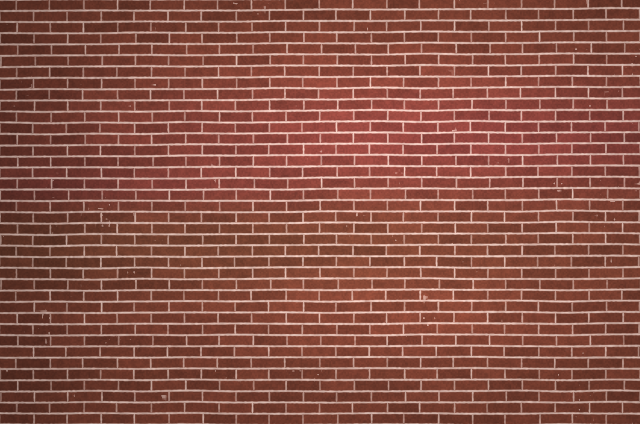
Reproduce this texture procedurally as a Shadertoy shader.

```glsl
// Red brick wall in running bond with pale mortar, uneven tints and a vignette.

const vec2 BRICK_COUNT = vec2(19.0, 37.8);     // bricks across, courses down
const vec2 JOINT_HALF = vec2(0.0019, 0.0023);  // half joint widths, canvas heights
const vec3 BRICK_RED = vec3(0.53, 0.275, 0.21);
const vec3 BRICK_CRIMSON = vec3(0.55, 0.26, 0.235);
const vec3 BRICK_BROWN = vec3(0.49, 0.285, 0.205);
const vec3 MORTAR = vec3(0.96, 0.83, 0.785);

float hash(vec2 p) {
    vec3 q = fract(p.xyx * vec3(0.1031, 0.1030, 0.0973));
    q += dot(q, q.yzx + 33.33);
    return fract((q.x + q.y) * q.z);
}

float noise(vec2 p) {
    vec2 i = floor(p), f = fract(p);
    f = f * f * (3.0 - 2.0 * f);
    float low = mix(hash(i), hash(i + vec2(1, 0)), f.x);
    float high = mix(hash(i + vec2(0, 1)), hash(i + vec2(1, 1)), f.x);
    return mix(low, high, f.y);
}

// Soft bell: 1 at the centre, falling off over the given radii.
float glow(vec2 uv, vec2 centre, vec2 radii) {
    vec2 d = (uv - centre) / radii;
    return exp(-dot(d, d));
}

// Coverage of a joint at distance d from its centre line.
float joint(float d, float halfWidth, float blur) {
    return 1.0 - smoothstep(halfWidth - blur, halfWidth + blur, d);
}

// Uneven light: bright middle right, dark left side and corners.
float wallLight(vec2 uv) {
    float light = 0.64 + 0.36 * glow(uv, vec2(0.60, 0.55), vec2(0.52, 0.60));
    light += 0.12 * glow(uv, vec2(0.58, 0.74), vec2(0.32, 0.16));
    light += 0.11 * glow(uv, vec2(0.64, 0.26), vec2(0.20, 0.10));
    return light * mix(0.88, 1.0, smoothstep(0.0, 0.22, uv.x));
}

// Broad horizontal bands of crimson and brown.
vec3 brickTint(vec2 uv) {
    float crimson = glow(uv, vec2(0.75, 0.68), vec2(0.65, 0.14))
                  + 0.7 * glow(uv, vec2(0.15, 0.55), vec2(0.35, 0.06));
    float brown = glow(uv, vec2(0.30, 0.42), vec2(0.60, 0.09));
    vec3 tint = mix(BRICK_RED, BRICK_CRIMSON, min(crimson, 1.0));
    return mix(tint, BRICK_BROWN, 0.8 * brown);
}

void mainImage(out vec4 fragColor, in vec2 fragCoord) {
    vec2 uv = fragCoord / iResolution.xy;
    float aspect = iResolution.x / iResolution.y;
    vec2 p = vec2(uv.x * aspect, uv.y);
    vec2 cellSize = vec2(aspect, 1.0) / BRICK_COUNT;
    float blur = 0.0008 + 0.5 / iResolution.y;

    // Courses tilt and sag slightly, more so towards the top.
    vec2 grid = uv * BRICK_COUNT + vec2(0.0, 0.06);
    grid.y += uv.y * 0.26 * (uv.x - 0.5) * -1.0;
    grid.y += 0.10 * (noise(p * vec2(9.0, 14.0)) - 0.5);
    float course = floor(grid.y);
    grid.x += 0.5 * mod(course, 2.0) + 0.06 * (hash(vec2(course, 7.0)) - 0.5);

    // Distance to the nearest bed joint and head joint.
    float column = floor(grid.x + 0.5);
    float shift = 0.05 * (hash(vec2(column, course)) - 0.5);
    vec2 toJoint = vec2(abs(grid.x - column - shift), 0.5 - abs(fract(grid.y) - 0.5));
    toJoint *= cellSize;
    toJoint += 0.0010 * (noise(p * 190.0) - 0.5);

    // Head joints vary in strength; both kinds are worn in patches.
    float headStrength = mix(0.60, 0.98, hash(vec2(column, course + 51.0)));
    float wear = mix(0.82, 1.0, noise(p * 45.0));
    float bed = joint(toJoint.y, JOINT_HALF.y, blur);
    float head = joint(toJoint.x, JOINT_HALF.x, blur) * headStrength;
    float mortarMask = max(bed, head) * wear;

    // Brick face: tone per brick, mottling and fine grain.
    vec2 brickId = vec2(floor(grid.x - shift), course);
    float tone = 1.0 + 0.15 * (hash(brickId + 19.0) - 0.5);
    tone += 0.10 * (noise(p * 70.0) - 0.5) + 0.14 * (noise(p * 280.0) - 0.5);
    float light = wallLight(uv);
    vec3 brick = brickTint(uv) * tone * light;

    // Sparse mortar crumbs on the brick faces.
    float crumb = smoothstep(0.86, 0.96, noise(p * 120.0 + 40.0));
    crumb *= smoothstep(0.76, 0.90, noise(p * 16.0 + 9.0));
    mortarMask = max(mortarMask, 0.65 * crumb);

    vec3 mortar = MORTAR * mix(light, 1.0, 0.35);
    mortar *= 1.0 + 0.10 * (noise(p * 160.0) - 0.5);
    fragColor = vec4(clamp(mix(brick, mortar, mortarMask), 0.0, 1.0), 1.0);
}
```
